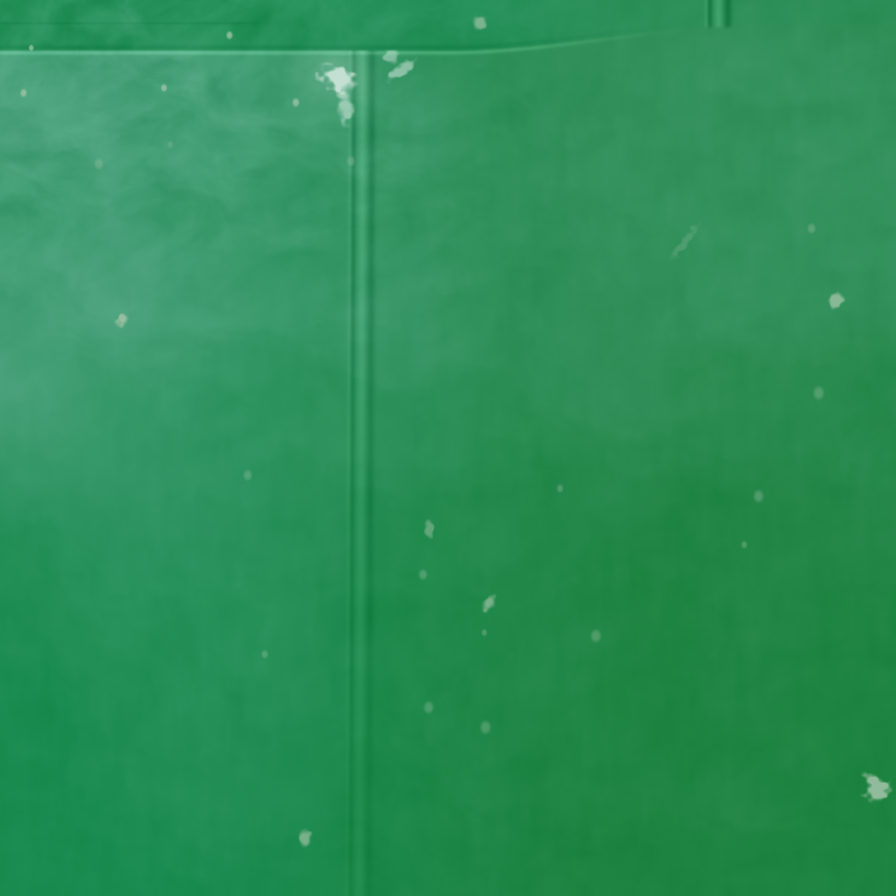
Give the GLSL for this texture, as a three.js fragment shader.

```glsl
// Glossy green painted metal: two panels below a lapped horizontal seam,
// a pressed vertical groove, a soft sheen fading downward, and paint specks.
// Built from smooth gradients, value-noise fbm, gaussian lines and hashed dots.
varying vec2 vUv;

const vec3 DEEP_GREEN = vec3(0.115, 0.515, 0.255);
const vec3 COOL_GREEN = vec3(0.100, 0.545, 0.310);
const vec3 SHEEN = vec3(0.330, 0.650, 0.520);
const vec3 CHIP = vec3(0.620, 0.760, 0.650);
const vec3 GLINT = vec3(0.860, 0.930, 0.900);

float hash(vec2 p) {
  return fract(sin(dot(p, vec2(127.1, 311.7))) * 43758.5453);
}

float noise(vec2 p) {
  vec2 i = floor(p);
  vec2 f = fract(p);
  f = f * f * (3.0 - 2.0 * f);
  return mix(mix(hash(i), hash(i + vec2(1.0, 0.0)), f.x),
             mix(hash(i + vec2(0.0, 1.0)), hash(i + vec2(1.0)), f.x), f.y);
}

float fbm(vec2 p) {
  float sum = 0.0;
  float amp = 0.5;
  for (int i = 0; i < 5; i++) {
    sum += amp * noise(p);
    p = p * 2.03 + vec2(17.3, 9.1);
    amp *= 0.5;
  }
  return sum;
}

// Gaussian falloff around zero
float bell(float d, float width) {
  return exp(-d * d / (width * width));
}

float blob(vec2 p, vec2 center, vec2 radius) {
  vec2 d = (p - center) / radius;
  return exp(-dot(d, d));
}

// Irregular mark with a ragged outline, stretched and turned
float mark(vec2 p, vec2 center, vec2 radius, float angle) {
  vec2 d = p - center;
  float c = cos(angle);
  float s = sin(angle);
  d = vec2(c * d.x + s * d.y, c * d.y - s * d.x) / radius;
  float ragged = length(d) + 0.9 * (noise(p * 170.0) - 0.5);
  return 1.0 - smoothstep(0.35, 1.15, ragged);
}

// Sparse dots, one possible per grid cell
float specks(vec2 p, float cells, float density) {
  vec2 id = floor(p * cells);
  vec2 center = 0.25 + 0.5 * vec2(hash(id + 3.7), hash(id + 8.2));
  float size = mix(0.04, 0.09, hash(id + 5.1));
  float d = length((fract(p * cells) - center) * vec2(1.0, 0.8));
  return step(1.0 - density, hash(id)) * (1.0 - smoothstep(size * 0.3, size, d));
}

// Signed shading of a pressed ridge: dark, light, dark
float groove(float x) {
  return 0.055 * bell(x, 0.0045) - 0.060 * bell(x + 0.0095, 0.0028)
       - 0.065 * bell(x - 0.0105, 0.0045) + 0.030 * bell(x + 0.0140, 0.0022);
}

vec3 panel(vec2 p, float blotch) {
  float left = 1.0 - smoothstep(0.15, 0.75, p.x);
  vec3 base = mix(DEEP_GREEN, COOL_GREEN, left);
  float leftSheen = 0.76 * smoothstep(0.22, 0.88, p.y) * (1.0 - smoothstep(0.12, 0.72, p.x));
  float rightSheen = 0.36 * smoothstep(0.18, 0.72, p.y + 0.16 * (0.6 - p.x));
  float haze = 0.25 * blob(p, vec2(0.03, 0.57), vec2(0.22, 0.10))
             + 0.16 * blob(p, vec2(0.46, 0.76), vec2(0.12, 0.22))
             + 0.10 * blob(p, vec2(0.24, 0.20), vec2(0.18, 0.20));
  float sheen = max(leftSheen, rightSheen) + haze;
  sheen += (blotch - 0.48) * (0.24 + 0.55 * sheen);
  return mix(base, SHEEN, clamp(sheen, 0.0, 1.0));
}

void main() {
  vec2 p = vUv;
  float blotch = fbm(p * vec2(7.0, 9.0));
  float grain = fbm(p * vec2(75.0, 22.0)) - 0.48;
  float ripple = fbm(p * vec2(28.0, 40.0) + 4.0 * blotch) - 0.48;
  float gloss = smoothstep(0.50, 0.95, p.y) * (1.0 - smoothstep(0.15, 0.70, p.x));

  // Seam rises and dissolves toward the right
  float seamY = 0.944 + 0.030 * smoothstep(0.50, 0.85, p.x);
  float seamFade = 1.0 - smoothstep(0.48, 0.80, p.x);
  float upper = smoothstep(-0.0015, 0.0015, p.y - seamY);
  vec3 strip = mix(COOL_GREEN, SHEEN, 0.24 + 0.35 * (blotch - 0.48));
  vec3 color = mix(panel(p, blotch), strip, upper * mix(0.25, 1.0, seamFade));
  color += (0.030 * grain + (0.035 + 0.13 * gloss) * ripple) * vec3(1.0, 0.7, 0.9);
  color += seamFade * (0.10 * bell(p.y - seamY + 0.003, 0.0025) * (1.0 - upper)
         - 0.035 * bell(p.y - seamY - 0.003, 0.003));
  color -= 0.025 * bell(p.y - 0.974, 0.0015) * (1.0 - smoothstep(0.25, 0.32, p.x));

  // Vertical grooves, offset between the strip and the panels
  float grooveX = p.x - 0.401 - 0.004 * p.y;
  color += groove(grooveX) * mix(0.40, 1.15, smoothstep(0.05, 0.85, p.y)) * (1.0 - upper);
  color += 1.3 * groove(p.x - 0.802) * smoothstep(0.966, 0.973, p.y);

  // Wet glints where groove and seam meet
  float glint = mark(p, vec2(0.378, 0.912), vec2(0.021, 0.013), -0.35)
              + 0.7 * mark(p, vec2(0.385, 0.883), vec2(0.010, 0.022), 0.2)
              + 0.7 * mark(p, vec2(0.446, 0.920), vec2(0.024, 0.006), 0.60)
              + 0.6 * mark(p, vec2(0.435, 0.937), vec2(0.009, 0.009), 0.0)
              + 0.3 * blob(p, vec2(0.375, 0.920), vec2(0.035, 0.030));
  color = mix(color, GLINT, clamp(glint * 0.75, 0.0, 0.85) * (1.0 - upper));

  // Larger chips and a diagonal scratch
  float chips = mark(p, vec2(0.978, 0.122), vec2(0.017, 0.014), -0.7)
              + 0.8 * mark(p, vec2(0.932, 0.665), vec2(0.010, 0.008), 0.3)
              + 0.7 * mark(p, vec2(0.545, 0.326), vec2(0.007, 0.010), -0.5)
              + 0.7 * mark(p, vec2(0.341, 0.065), vec2(0.007, 0.010), 0.0)
              + 0.9 * mark(p, vec2(0.138, 0.643), vec2(0.008, 0.008), 0.0)
              + 0.5 * mark(p, vec2(0.479, 0.410), vec2(0.005, 0.010), 0.0)
              + 0.7 * mark(p, vec2(0.537, 0.976), vec2(0.008, 0.009), 0.0)
              + 0.25 * mark(p, vec2(0.765, 0.731), vec2(0.024, 0.005), 0.95);
  float scatter = 0.8 * specks(p, 14.0, 0.30) * smoothstep(0.82, 0.87, p.y)
                * (1.0 - smoothstep(0.33, 0.38, p.x)) + 0.35 * specks(p + 0.31, 11.0, 0.10);
  color = mix(color, CHIP, clamp(chips + scatter, 0.0, 0.9));

  gl_FragColor = vec4(clamp(color, 0.0, 1.0), 1.0);
}
```
